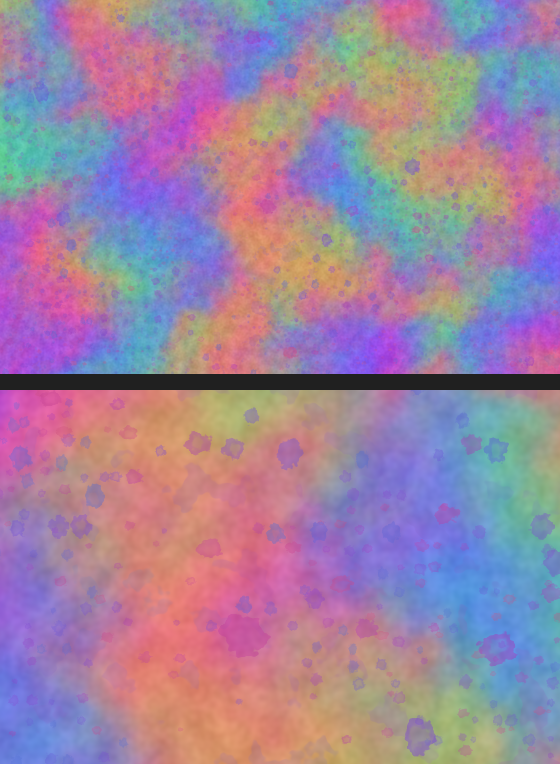
Top: the whole. Bottom: its middle third, enlarged.
Give the GLSL for this background, as a WebGL 2 fragment shader.

```glsl
#version 300 es
precision highp float;
// Rainbow watercolour wash, speckled with faint ragged droplets and blotches.
// Two warped noise fields span a chroma plane, so hues blend through grey;
// jittered cell layers scatter the droplets in loose clusters.

uniform vec2 u_resolution;
out vec4 fragColor;

const float TAU = 6.28318;
const vec3 MEAN_COLOR = vec3(0.607, 0.535, 0.662);
const vec3 CONTRAST = vec3(0.38, 0.32, 0.34);
const vec3 HUE_PHASE = vec3(0.0, 2.0944, 4.1888);

vec2 hash2(vec2 p) {
    vec3 q = fract(p.xyx * vec3(0.1031, 0.1030, 0.0973));
    q += dot(q, q.yzx + 33.33);
    return fract((q.xx + q.yz) * q.zy);
}

float cornerRamp(vec2 cell, vec2 offset) {
    float angle = TAU * hash2(cell).x;
    return dot(vec2(cos(angle), sin(angle)), offset);
}

// Gradient noise, about -0.7 to 0.7
float noise(vec2 p) {
    vec2 i = floor(p), f = p - i;
    vec2 u = f * f * f * (f * (f * 6.0 - 15.0) + 10.0);
    vec2 e = vec2(1.0, 0.0);
    float low = mix(cornerRamp(i, f), cornerRamp(i + e.xy, f - e.xy), u.x);
    float high = mix(cornerRamp(i + e.yx, f - e.yx), cornerRamp(i + e.xx, f - e.xx), u.x);
    return mix(low, high, u.y);
}

float fbm(vec2 p, int octaves) {
    float sum = 0.0, gain = 1.0;
    for (int i = 0; i < octaves; i++) {
        sum += gain * noise(p);
        p = mat2(1.6, 1.2, -1.2, 1.6) * p + 17.3;
        gain *= 0.5;
    }
    return sum;
}

vec2 fbmPair(vec2 p, int octaves) {
    return vec2(fbm(p + 11.7, octaves), fbm(p.yx + 63.4, octaves));
}

// Chroma vector to colour: direction sets the hue, length the saturation
vec3 chromaColor(vec2 chroma) {
    return MEAN_COLOR + CONTRAST * (chroma.x * cos(HUE_PHASE) + chroma.y * sin(HUE_PHASE));
}

// Brushed grain, diagonal in some areas and upright in others
float brushStreaks(vec2 p) {
    vec2 diagonal = mat2(0.82, 0.57, -0.57, 0.82) * p;
    float slanted = fbm(diagonal * vec2(26.0, 5.0), 3);
    float upright = fbm(p * vec2(30.0, 4.0) + 40.0, 3);
    return mix(slanted, upright, smoothstep(-0.2, 0.2, noise(p * 1.7 + 5.0)));
}

vec3 wash(vec2 p) {
    vec2 warped = p + 0.13 * fbmPair(p * 2.0, 2) + 0.03 * fbmPair(p * 11.0, 4);
    vec2 chroma = fbmPair(warped * 2.7 + 3.0, 3);
    chroma += 0.1 * fbmPair(p * 18.0 + 29.0, 4) + 0.07 * brushStreaks(p);
    chroma /= sqrt(dot(chroma, chroma) + 0.21);
    float shade = 0.035 * brushStreaks(p + 2.0) + 0.06 * fbm(p * 38.0, 3);
    return chromaColor(chroma) + shade;
}

// One layer of droplets; returns coverage in x and hue angle in y
vec2 droplets(vec2 p, float scale, float density, float seed) {
    vec2 q = p * scale, home = floor(q);
    float soft = scale / u_resolution.y;
    vec2 result = vec2(0.0);
    for (int y = -1; y <= 1; y++) {
        for (int x = -1; x <= 1; x++) {
            vec2 cell = home + vec2(x, y);
            vec2 place = hash2(cell + seed), traits = hash2(cell + seed + 57.0);
            vec2 center = cell + 0.1 + 0.8 * place;
            float cluster = smoothstep(-0.3, 0.35, noise(center / scale * 4.0 + seed));
            if (traits.x > density * cluster) continue;
            float radius = mix(0.13, 0.34, traits.y);
            vec2 offset = (q - center) * vec2(1.0, mix(0.8, 1.35, place.y));
            float ragged = 0.5 * radius * fbm(offset / radius * 1.3 + cell * 7.0, 3);
            float edge = length(offset) + ragged - radius;
            float fill = 1.0 - smoothstep(-soft, soft, edge);
            float rim = smoothstep(-0.65 * radius, -0.25 * radius, edge);
            float coverage = fill * mix(mix(0.45, 1.0, place.x), 1.0, rim);
            float hue = TAU * (0.79 + 0.4 * (place.y - 0.5));
            if (coverage > result.x) result = vec2(coverage, hue);
        }
    }
    return result;
}

vec3 stainColor(float hue, float saturation) {
    return chromaColor(saturation * vec2(cos(hue), sin(hue))) - 0.07;
}

void main() {
    vec2 p = gl_FragCoord.xy / u_resolution.y;
    vec3 color = wash(p);

    // Pale irregular blotches with a defined edge
    float blotch = smoothstep(0.24, 0.34, fbm(p * 20.0 + 71.0, 4));
    color = mix(color, stainColor(TAU * (0.75 + 0.4 * noise(p * 5.0)), 0.5), 0.16 * blotch);

    // Droplet layers from fine and faint to large and stronger
    for (int i = 0; i < 3; i++) {
        float size = float(i);
        float scale = 60.0 * exp2(-size);
        vec2 drop = droplets(p, scale, 0.75 - 0.28 * size, 19.0 * size + 8.0);
        color = mix(color, stainColor(drop.y, 0.72), drop.x * (0.31 + 0.08 * size));
    }

    // Fine paper grain
    color += 0.03 * noise(p * 140.0);
    fragColor = vec4(clamp(color, 0.0, 1.0), 1.0);
}
```
